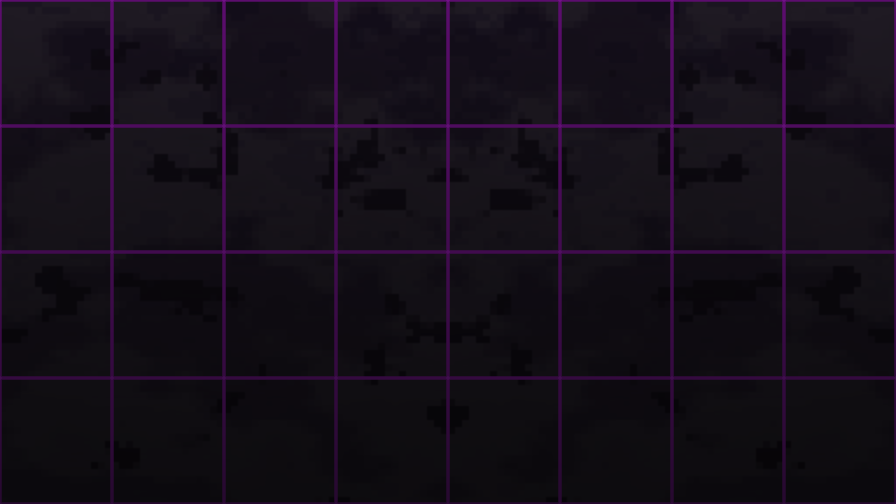
Reproduce this background procedurally as a Shadertoy shader.

```glsl
// A violet 8 by 4 grid over a dark, worn wall of blocky camouflage.
// The stains are thresholded value noise sampled per block, mirrored about
// the middle; wall and grid both fade from the top down.

#define CELLS vec2(8.0, 4.0)       // grid repeats across and down
#define BLOCKS vec2(128.0, 72.0)   // stain blocks across and down
#define LINE_WIDTH 0.0069          // in canvas heights
#define BLOCK_SOFTNESS 0.38        // blurred part of a block edge
#define WALL_TOP vec3(0.122, 0.102, 0.138)
#define WALL_BOTTOM vec3(0.052, 0.046, 0.058)
#define LINE_TOP vec3(0.360, 0.050, 0.430)
#define LINE_BOTTOM vec3(0.150, 0.036, 0.185)
#define STAIN_TINT vec3(0.70, 0.62, 0.78)
#define HOLE_TINT vec3(0.42, 0.36, 0.48)
#define SEED vec2(17.0, 43.0)

float hash(vec2 p) {
    vec3 q = fract(p.xyx * vec3(0.1031, 0.1030, 0.0973));
    q += dot(q, q.yzx + 33.33);
    return fract((q.x + q.y) * q.z);
}

float valueNoise(vec2 p) {
    vec2 i = floor(p), f = fract(p);
    f = f * f * (3.0 - 2.0 * f);
    return mix(mix(hash(i), hash(i + vec2(1, 0)), f.x),
               mix(hash(i + vec2(0, 1)), hash(i + vec2(1, 1)), f.x), f.y);
}

float fbm(vec2 p) {
    float sum = 0.0, weight = 0.5;
    for (int i = 0; i < 3; i++) {
        sum += weight * valueNoise(p);
        p = p * 2.1 + SEED;
        weight *= 0.5;
    }
    return sum / 0.875;
}

// Tint of one block: faint mottling, broad stains and rare dark holes
vec3 blockTint(vec2 block) {
    float mottle = fbm(block / vec2(6.0, 4.0) + SEED);
    float stain = fbm(block / vec2(13.0, 8.0) + SEED.yx);
    float hole = fbm(block / vec2(8.0, 6.0) + SEED * 3.0);
    float height = block.y / BLOCKS.y;
    vec3 tint = vec3(0.94 + 0.12 * mottle);
    float stainDepth = floor(3.0 * smoothstep(0.50, 0.66, stain) + 0.5) / 3.0;
    tint *= mix(vec3(1.0), STAIN_TINT, stainDepth * mix(0.55, 1.0, height));
    tint *= mix(vec3(1.0), vec3(0.82, 0.80, 0.90), step(0.60, mottle) * height);
    return mix(tint, HOLE_TINT, smoothstep(0.70, 0.73, hole) * 0.9);
}

// Blend the four nearest blocks across a narrow, softened edge
vec3 stains(vec2 uv) {
    vec2 p = vec2(abs(uv.x - 0.5), uv.y) * BLOCKS - 0.5;
    vec2 i = floor(p);
    vec2 f = smoothstep(0.5 - BLOCK_SOFTNESS * 0.5, 0.5 + BLOCK_SOFTNESS * 0.5, fract(p));
    // The first column meets its own reflection
    vec2 left = vec2(max(i.x, 0.0), i.y);
    vec2 right = vec2(i.x + 1.0, i.y);
    vec2 up = vec2(0, 1);
    return mix(mix(blockTint(left), blockTint(right), f.x),
               mix(blockTint(left + up), blockTint(right + up), f.x), f.y);
}

// Coverage of the nearest vertical and horizontal grid line
vec2 gridLines(vec2 uv) {
    vec2 cell = uv * CELLS;
    vec2 size = vec2(iResolution.x / iResolution.y, 1.0) / CELLS;
    vec2 distanceToLine = abs(cell - floor(cell + 0.5)) * size;
    float pixel = 1.0 / iResolution.y;
    return clamp((0.5 * LINE_WIDTH - distanceToLine) / pixel + 0.5, 0.0, 1.0);
}

void mainImage(out vec4 fragColor, in vec2 fragCoord) {
    vec2 uv = fragCoord / iResolution.xy;

    // Wall, lightest near the top
    vec3 color = mix(WALL_BOTTOM, WALL_TOP, pow(uv.y, 1.25)) * stains(uv);

    // Grid, a little brighter where lines cross
    vec2 lines = gridLines(uv);
    vec3 lineColor = mix(LINE_BOTTOM, LINE_TOP, uv.y);
    lineColor *= 1.0 + 0.25 * lines.x * lines.y;
    color = mix(color, lineColor, max(lines.x, lines.y));

    fragColor = vec4(color, 1.0);
}
```
